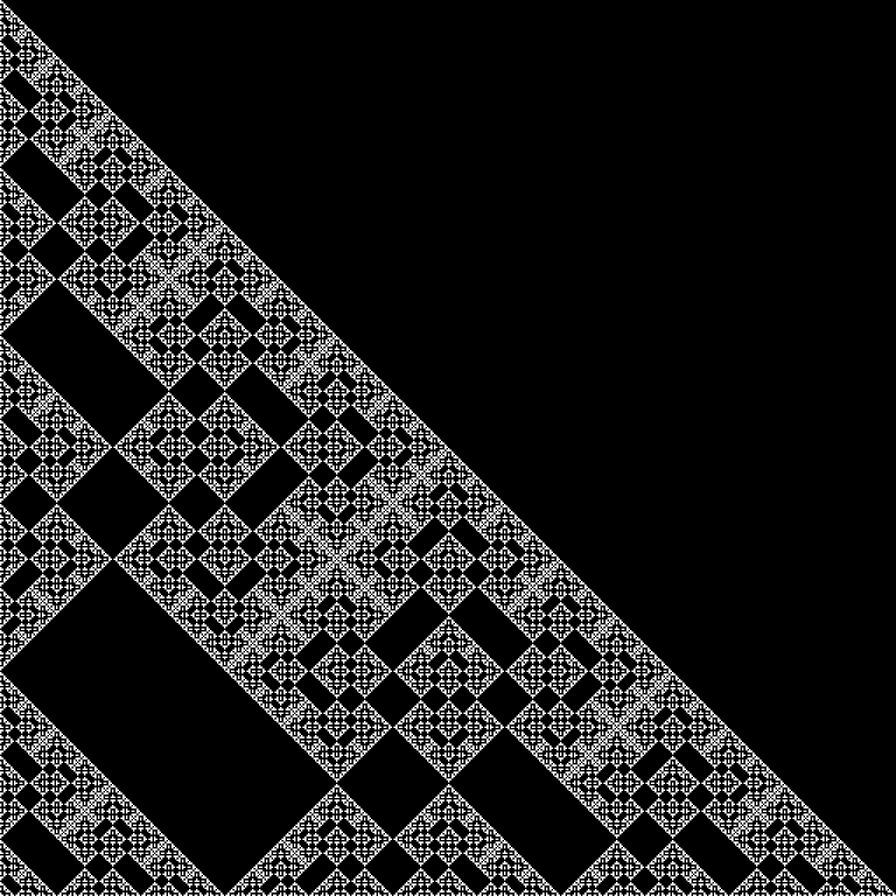
A three.js fragment shader for this pattern:

```glsl
// Quadrant of a diamond-shaped parity automaton: nested diamonds below a diagonal.
varying vec2 vUv;

const float CELLS = 512.0;
const int DIGITS = 9; // CELLS = 2 ^ DIGITS

// Parity of the ways to write a cell as a sum of 2^i * step, where each step
// stays put or moves one unit along an axis (five-neighbour sum modulo two).
float parity(vec2 cell) {
  // Weights of the carries (0,0), (1,0), (0,1), (1,1)
  vec4 carry = vec4(1.0, 0.0, 0.0, 0.0);
  for (int i = 0; i < DIGITS; i++) {
    vec2 bit = mod(cell, 2.0);
    cell = floor(cell * 0.5);

    // A set bit mirrors the carry states on its axis
    if (bit.x > 0.5) carry = carry.yxwz;
    if (bit.y > 0.5) carry = carry.zwxy;
    carry = vec4(mod(carry.x + carry.y + carry.z, 2.0), carry.yz, 0.0);
    if (bit.x > 0.5) carry = carry.yxwz;
    if (bit.y > 0.5) carry = carry.zwxy;
  }
  return carry.x;
}

// One sample of the pattern, empty outside the unit square
float pattern(vec2 p) {
  vec2 cell = floor(p * CELLS);
  vec2 inside = step(vec2(0.0), cell) * step(cell, vec2(CELLS - 1.0));
  return parity(cell) * inside.x * inside.y;
}

void main() {
  // Four samples spread over one cell smooth the edges
  float light = 0.0;
  for (int j = 0; j < 2; j++) {
    for (int i = 0; i < 2; i++) {
      vec2 offset = (vec2(float(i), float(j)) - 0.5) * 0.5 / CELLS;
      light += 0.25 * pattern(vUv + offset);
    }
  }
  gl_FragColor = vec4(vec3(light), 1.0);
}
```
